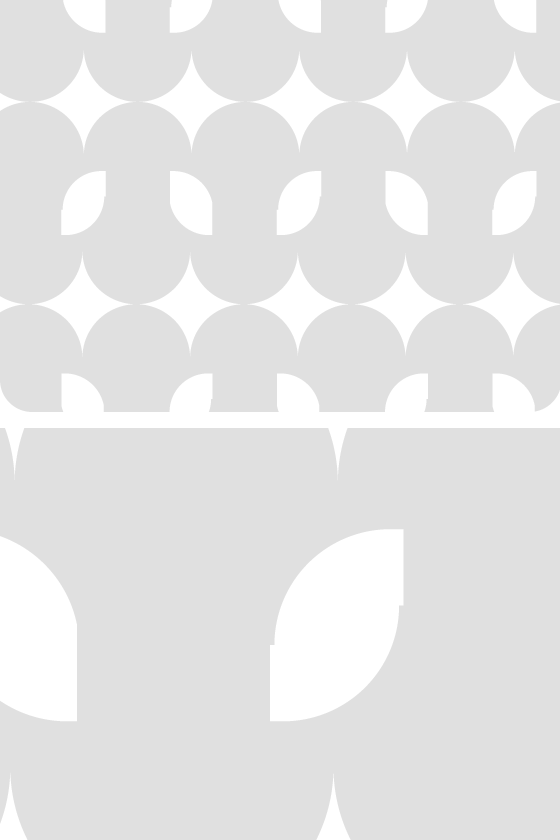
Top: the whole. Bottom: its middle third, enlarged.
Write a WebGL 1 fragment shader that draws this pattern.

```glsl
precision highp float;

uniform vec2 u_resolution;

// One unit is the column pitch; y runs downward.
const vec2 CANVAS = vec2(5.198, 3.831);
const float ROW_PITCH = 1.8816;

// Four-pointed gap between neighbouring circles
bool inStar(vec2 p) {
  float row = floor(p.y / ROW_PITCH);
  float x = fract(p.x - 0.778 + 0.0135 * row + 0.5) - 0.5;
  vec2 q = abs(vec2(x, p.y - 0.9475 - row * ROW_PITCH));
  return q.y < 0.5 && length(q - 0.5) > 0.5;
}

bool outsideArc(vec2 q, vec2 center, float radius) {
  return all(lessThan(q, center)) && length(q - center) > radius;
}

// Leaf with two opposite round corners, mirrored in a checkerboard
bool inLeaf(vec2 p) {
  float row = floor((p.y - 0.0068) / ROW_PITCH + 0.5);
  float x = p.x - 0.7824 + 0.0078 * row;
  float column = floor(x + 0.5);
  float mirrored = mod(row + column + 1.0, 2.0);
  vec2 q = vec2(x - column, p.y - 0.0068 - row * ROW_PITCH);
  q.x *= 1.0 - 2.0 * mirrored;

  vec2 halfSize = vec2(mix(0.2064, 0.1963, mirrored), 0.2978);
  float radius = mix(0.3587, 0.3695, mirrored);
  vec2 center = vec2(0.1658, radius - halfSize.y);
  return all(lessThan(abs(q), halfSize))
    && !outsideArc(q, center, radius)
    && !outsideArc(-q, center, radius);
}

// Rounded lower corners of the sheet
bool offSheet(vec2 p) {
  vec2 q = vec2(abs(p.x - 2.606) - 2.606, p.y - CANVAS.y) + 0.298;
  return length(max(q, 0.0)) > 0.298;
}

void main() {
  // Average a 4 by 4 grid of samples for smooth edges
  float white = 0.0;
  for (int j = 0; j < 4; j++) {
    for (int i = 0; i < 4; i++) {
      vec2 offset = (vec2(float(i), float(j)) + 0.5) / 4.0 - 0.5;
      vec2 uv = (gl_FragCoord.xy + offset) / u_resolution;
      vec2 p = vec2(uv.x, 1.0 - uv.y) * CANVAS;
      if (inStar(p) || inLeaf(p) || offSheet(p)) white += 1.0 / 16.0;
    }
  }
  gl_FragColor = vec4(mix(vec3(0.878), vec3(1.0), white), 1.0);
}
```
